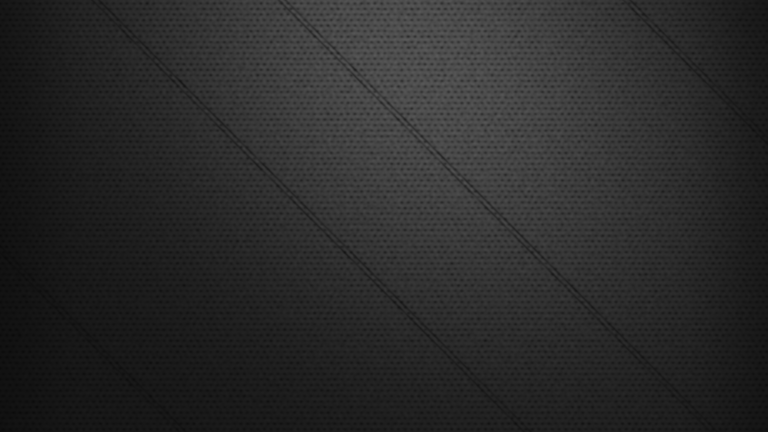
Write a Shadertoy shader that draws this background.

```glsl
const vec2 LIGHT_CENTER = vec2(0.97, 0.87);
const vec2 LIGHT_SPREAD = vec2(0.76, 0.55);
const vec2 WEAVE_PITCH = vec2(0.0155, 0.0128);
const float SEAM_PERIOD = 1.23;
const float SEAM_CENTER = 1.437;
const float SEAM_OFFSET = 0.216;

vec2 hashGradient(vec2 cell) {
    vec2 h = vec2(dot(cell, vec2(127.1, 311.7)), dot(cell, vec2(269.5, 183.3)));
    return 2.0 * fract(sin(h) * 43758.5) - 1.0;
}

float gradientNoise(vec2 p) {
    vec2 cell = floor(p);
    vec2 f = fract(p);
    vec2 blend = f * f * (3.0 - 2.0 * f);
    float a = dot(hashGradient(cell), f);
    float b = dot(hashGradient(cell + vec2(1, 0)), f - vec2(1, 0));
    float c = dot(hashGradient(cell + vec2(0, 1)), f - vec2(0, 1));
    float d = dot(hashGradient(cell + vec2(1, 1)), f - vec2(1, 1));
    return mix(mix(a, b, blend.x), mix(c, d, blend.x), blend.y);
}

// Axes run along the falling diagonal and across it
vec2 toDiagonal(vec2 p) {
    return vec2(p.x - p.y, p.x + p.y) * 0.70711;
}

float diagonalGlow(vec2 p, vec2 center, vec2 spread) {
    vec2 q = toDiagonal(p - center) / spread;
    return exp(-dot(q, q));
}

// Staggered rows of small pits, joined by a very faint horizontal groove
float weavePits(vec2 p, vec2 pitch) {
    vec2 grid = p / pitch;
    grid.x += 0.5 * mod(floor(grid.y), 2.0);
    vec2 q = fract(grid) - 0.5;
    float row = exp(-q.y * q.y * 14.0);
    float pit = exp(-q.x * q.x * 14.0);
    return row * mix(0.12, 1.0, pit);
}

// Signed distance to the nearest seam; seams repeat in mirrored pairs
float seamDistance(vec2 p, float period, float center, float offset) {
    float s = p.x + p.y - center;
    float folded = mod(s + 0.5 * period, period) - 0.5 * period;
    return (abs(folded) - offset) * 0.70711;
}

float softLine(float d, float halfWidth, float pixel) {
    float w = halfWidth + 0.3 * pixel;
    return halfWidth / w * exp(-d * d / (w * w));
}

void mainImage(out vec4 fragColor, in vec2 fragCoord) {
    float pixel = 1.0 / iResolution.y;
    vec2 p = fragCoord * pixel;
    vec2 uv = fragCoord / iResolution.xy;

    // Broad light with slightly darker side edges
    float shade = 0.082 + 0.215 * diagonalGlow(p, LIGHT_CENTER, LIGHT_SPREAD);
    shade *= 1.0 - 0.3 * smoothstep(0.38, 0.54, abs(uv.x - 0.5));

    // Woven leather surface with uneven pits and fine grain
    float unevenness = gradientNoise(p * 28.0);
    float weave = weavePits(p, WEAVE_PITCH) * (1.0 + 0.6 * unevenness);
    float grain = gradientNoise(p * 125.0) + 0.5 * gradientNoise(p * 60.0);
    float surface = 1.09 - 0.34 * weave + 0.17 * grain;

    // Paired thin grooves, worn unevenly along their length
    float d = seamDistance(p, SEAM_PERIOD, SEAM_CENTER, SEAM_OFFSET);
    float along = toDiagonal(p).x;
    float wear = 0.8 + 0.7 * gradientNoise(vec2(along * 45.0, d * 90.0));
    float fade = smoothstep(0.08, 0.2, shade);
    float grooves = softLine(abs(d) - 0.0055, 0.0022, pixel);
    float ridge = softLine(d, 0.0022, pixel);
    float stitch = 0.5 + 0.5 * cos(along * 300.0);
    surface *= 1.0 - grooves * wear * mix(0.26, 0.46, fade);
    surface += ridge * fade * (0.02 + 0.1 * stitch);

    fragColor = vec4(vec3(shade * surface), 1.0);
}
```
